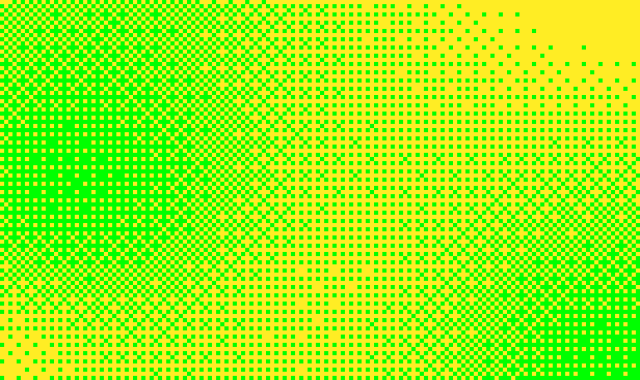
Write a WebGL 2 fragment shader that draws this background.

```glsl
#version 300 es
precision highp float;

uniform vec2 u_resolution;
out vec4 fragColor;

#define GRID vec2(154.0, 92.0)
#define YELLOW vec3(1.0, 0.93, 0.14)
#define GREEN vec3(0.0, 1.0, 0.0)
#define BASE_DENSITY 0.25

// Soft elliptical glow, 1 at its centre
float glow(vec2 p, vec2 centre, vec2 radius) {
    vec2 d = (p - centre) / radius;
    return exp(-dot(d, d));
}

// Share of green wanted at a point of the unit canvas
float greenDensity(vec2 p) {
    float density = BASE_DENSITY;
    density += 0.58 * glow(p, vec2(0.117, 0.530), vec2(0.260, 0.330));
    density += 0.22 * glow(p, vec2(0.195, 1.000), vec2(0.260, 0.240));
    density += 0.58 * glow(p, vec2(0.964, 0.013), vec2(0.247, 0.417));
    density -= 0.32 * glow(p, vec2(0.990, 1.000), vec2(0.300, 0.252));
    density -= 0.23 * glow(p, vec2(0.000, 0.080), vec2(0.130, 0.197));
    density -= 0.08 * glow(p, vec2(0.495, 0.254), vec2(0.143, 0.240));
    return density;
}

// Ordered 8x8 dither rank in 0..1, built bit by bit
float bayer8(ivec2 cell) {
    int rank = 0;
    for (int level = 0; level < 3; level++) {
        ivec2 bits = (cell >> level) & 1;
        rank = rank * 4 + 2 * (bits.x ^ bits.y) + bits.y;
    }
    return (float(rank) + 0.5) / 64.0;
}

// 1 for a green cell, 0 for a yellow one
float cellInk(vec2 cell) {
    cell = clamp(cell, vec2(0.0), GRID - 1.0);
    ivec2 fromTop = ivec2(cell.x, GRID.y - 1.0 - cell.y);
    return step(1.0 - bayer8(fromTop), greenDensity((cell + 0.5) / GRID));
}

void main() {
    vec2 p = gl_FragCoord.xy / u_resolution * GRID;

    // Blend the four cells around the nearest corner by pixel coverage
    vec2 corner = floor(p + 0.5);
    vec2 cover = clamp((p - corner) * u_resolution / GRID + 0.5, 0.0, 1.0);
    float below = mix(cellInk(corner - 1.0), cellInk(corner - vec2(0.0, 1.0)), cover.x);
    float above = mix(cellInk(corner - vec2(1.0, 0.0)), cellInk(corner), cover.x);

    fragColor = vec4(mix(YELLOW, GREEN, mix(below, above, cover.y)), 1.0);
}
```
